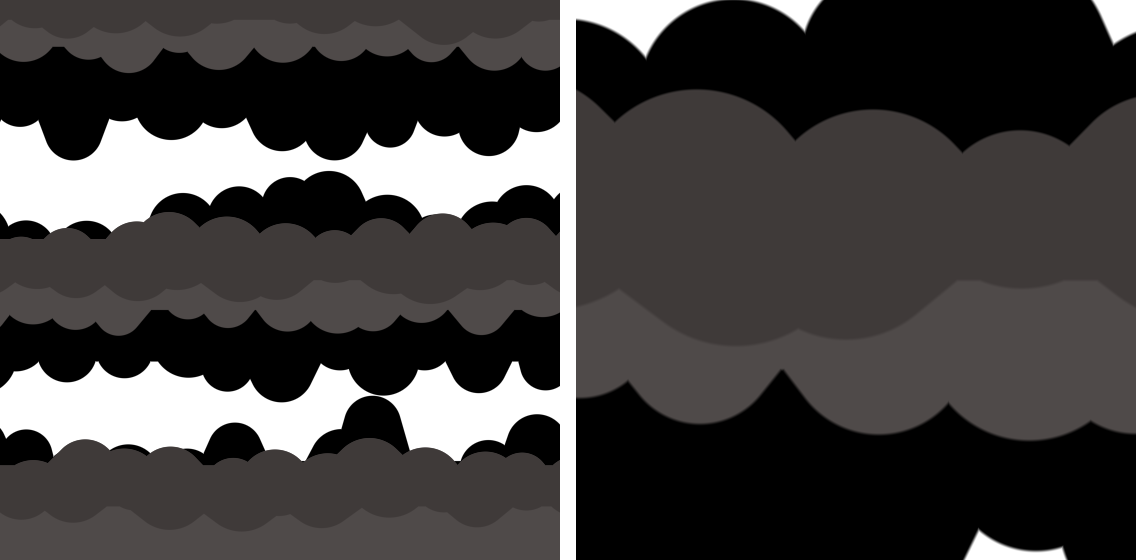
Left: the whole. Right: its middle third, enlarged.
Write a Shadertoy shader that draws this pattern.

```glsl
// Three stacked banks of cartoon storm cloud with ragged white gaps between them.
// Each bank is a black, a light grey and a dark grey layer; every layer edge is a
// union of randomly sized round-topped lobes with flared sides.

#define LOBES 11.0            // lobes across the canvas
#define JITTER 0.5            // sideways scatter, in lobe spacings
#define SOFTNESS 0.0013       // half width of the smoothed edge
#define BLACK_RISE 0.106      // black crest above the bank centre
#define DARK_HALF 0.0625      // dark grey crest above and below the centre
#define WHITE vec3(1.0)
#define BLACK vec3(0.0)
#define DARK vec3(0.247, 0.227, 0.224)
#define LIGHT vec3(0.310, 0.290, 0.286)

float hash(float cell, float seed) {
    return fract(sin(cell * 127.1 + seed * 311.7) * 43758.5453);
}

// Distance to a circle whose sides run on downwards as tangent lines.
float flaredLobe(vec2 p, float radius, float steepness) {
    p.x = abs(p.x);
    vec2 normal = vec2(steepness, sqrt(1.0 - steepness * steepness));
    bool onCap = dot(p, vec2(-normal.y, normal.x)) > 0.0;
    return (onCap ? length(p) : dot(p, normal)) - radius;
}

// Signed distance to a bumpy mass filling everything below its crest.
float cloudEdge(vec2 p, float crest, float variation, float radius,
                float steepness, float seed) {
    float dist = p.y - (crest - 1.15 * variation);
    float home = floor(p.x * LOBES);
    for (int i = -3; i <= 3; i++) {
        float cell = home + float(i);
        float x = (cell + 0.5 + JITTER * (hash(cell, seed) - 0.5)) / LOBES;
        float tip = crest + variation * (2.0 * hash(cell, seed + 0.37) - 1.0);
        float r = radius * mix(0.8, 1.2, hash(cell, seed + 0.71));
        float s = steepness * mix(0.92, 1.03, hash(cell, seed + 0.93));
        dist = min(dist, flaredLobe(p - vec2(x, tip - r), r, s));
    }
    return dist;
}

void paint(inout vec3 color, vec3 ink, float dist) {
    color = mix(ink, color, smoothstep(-SOFTNESS, SOFTNESS, dist));
}

void mainImage(out vec4 fragColor, in vec2 fragCoord) {
    vec2 uv = fragCoord / iResolution.xy;
    vec3 color = WHITE;

    // Per bank: centre height, drop of the light layer, drop of the black layer.
    vec3 banks[3] = vec3[3](vec3(1.003, 0.113, 0.255),
                            vec3(0.538, 0.118, 0.225),
                            vec3(0.134, 0.250, 0.300));

    for (int i = 0; i < 3; i++) {
        vec3 bank = banks[i];
        float seed = 3.0 + 7.0 * float(i);
        vec2 up = vec2(uv.x, uv.y - bank.x);
        vec2 down = vec2(up.x, -up.y);

        // Crests facing up
        float blackTop = cloudEdge(up, BLACK_RISE, 0.055, 0.056, 0.95, seed);
        float darkTop = cloudEdge(up, DARK_HALF, 0.024, 0.060, 0.75, seed + 1.0);

        // Crests hanging down
        float darkBase = cloudEdge(down, DARK_HALF, 0.021, 0.068, 0.62, seed + 2.0);
        float lightBase = cloudEdge(down, bank.y, 0.023, 0.053, 0.80, seed + 3.0);
        float blackBase = cloudEdge(down, bank.z, 0.036, 0.056, 0.95, seed + 4.0);

        // Layers from back to front
        paint(color, BLACK, max(blackTop, blackBase));
        paint(color, LIGHT, max(darkTop, lightBase));
        paint(color, DARK, max(darkTop, darkBase));
    }

    fragColor = vec4(color, 1.0);
}
```
